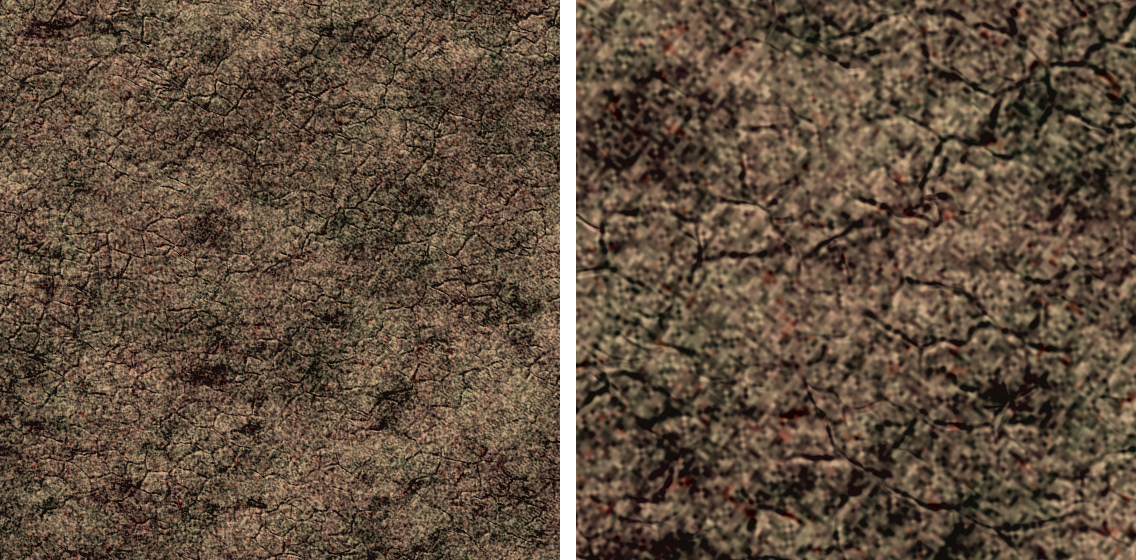
Left, the full canvas; right, a detail of the centre.
Reproduce this texture procedurally as a Shadertoy shader.

```glsl
float hash(vec2 p) {
    return fract(sin(dot(p, vec2(127.1, 311.7))) * 43758.5453);
}

float noise(vec2 p) {
    vec2 i = floor(p), f = fract(p);
    f = f * f * (3.0 - 2.0 * f);
    return mix(mix(hash(i), hash(i + vec2(1, 0)), f.x),
               mix(hash(i + vec2(0, 1)), hash(i + vec2(1, 1)), f.x), f.y);
}

float fbm(vec2 p) {
    float sum = 0.0, amp = 0.53;
    for (int k = 0; k < 4; k++) {
        sum += amp * noise(p);
        p = mat2(1.6, 1.2, -1.2, 1.6) * p + 17.3;
        amp *= 0.5;
    }
    return sum;
}

// Gap between the two nearest cell centres: zero along cell borders
float cellEdge(vec2 p) {
    vec2 cell = floor(p);
    float nearest = 9.0, second = 9.0;
    for (int y = -1; y <= 1; y++)
    for (int x = -1; x <= 1; x++) {
        vec2 c = cell + vec2(x, y);
        float d = length(c + vec2(hash(c), hash(c + 51.7)) - p);
        second = min(second, max(nearest, d));
        nearest = min(nearest, d);
    }
    return second - nearest;
}

// Depth of cracks between large plates, small chips and along slanted fissures
float cracks(vec2 p) {
    vec2 q = p + 0.022 * (vec2(fbm(p * 32.0), fbm(p * 32.0 + 9.1)) - 0.5);
    q = mat2(0.88, 0.42, -0.47, 0.88) * q;
    float plates = 1.0 - smoothstep(0.0, 0.13, cellEdge(q * vec2(19, 27)));
    float chips = 1.0 - smoothstep(0.0, 0.24, cellEdge(q * vec2(43, 60) + 7.0));
    float fissure = 1.0 - smoothstep(0.004, 0.035, abs(fbm(q * vec2(9, 22)) - 0.5));
    plates *= smoothstep(0.25, 0.7, noise(p * 23.0 + 3.0));
    chips *= smoothstep(0.3, 0.75, noise(p * 37.0 + 8.0));
    fissure *= smoothstep(0.45, 0.75, noise(p * 13.0 + 21.0));
    return max(max(plates, 0.6 * chips), fissure);
}

float height(vec2 p) {
    return 1.1 * fbm(p * vec2(29, 38)) - 0.28 * cracks(p);
}

void mainImage(out vec4 fragColor, in vec2 fragCoord) {
    vec2 p = fragCoord / iResolution.y;

    // Relief lit from the upper left
    float relief = height(p) - height(p + vec2(-0.0022, 0.0034));

    // Sandy grain and broad light and dark areas
    vec2 g = mat2(0.8, 0.6, -0.6, 0.8) * p;
    float grain = 0.6 * noise(g * 370.0) + 0.4 * noise(g * 205.0 + 5.0) - 0.5;
    float broad = fbm(p * vec2(9, 12) + 4.0) - 0.5;
    float hollow = smoothstep(0.6, 0.8, fbm(p * vec2(13, 21) + 31.0));

    float tone = 0.52 + 1.45 * grain + 1.15 * relief + 0.75 * broad;
    tone -= 0.36 * cracks(p) + 0.42 * hollow;
    tone = clamp(tone, -0.12, 1.2);

    // Brown ramp, drifting between olive and rust
    vec3 color = vec3(0.14, 0.105, 0.085) + tone * vec3(0.53, 0.455, 0.355);
    float hue = 0.6 * fbm(p * 17.0 + 12.0) + 0.4 * noise(g * 160.0 + 40.0) - 0.5;
    color += hue * vec3(0.11, -0.04, 0.02);
    float rust = smoothstep(0.78, 0.95, noise(g * 140.0 + 63.0));
    color -= rust * vec3(-0.03, 0.07, 0.07);

    fragColor = vec4(clamp(color, 0.0, 1.0), 1.0);
}
```
